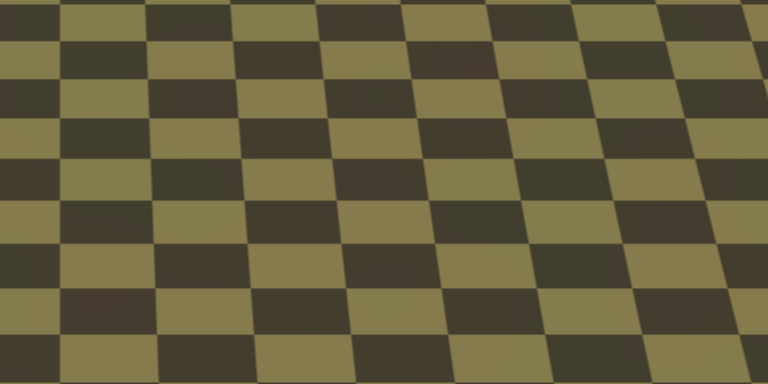
This pattern is drawn by a Shadertoy shader. Its source:

```glsl
// Olive and dark brown checkered floor, tilted gently away from the viewer.

#define LIGHT_COLOR vec3(0.524, 0.484, 0.302)
#define DARK_COLOR vec3(0.262, 0.239, 0.180)
#define FIXED_X 0.1563      // column edge that stays upright
#define NEAR_WIDTH 0.2573   // tile width at the bottom edge
#define FAR_WIDTH 0.2214    // tile width at the top edge
#define ROW_DEPTH 0.06884   // depth covered by one row
#define ROW_START 3.8886    // depth of the first row edge
#define EDGE_SOFTNESS vec2(0.0070, 0.0050)
#define TINT_SCALE 4.0
#define TINT_AMOUNT 0.012

float hash(vec2 p) {
    vec3 q = fract(vec3(p.xyx) * 0.1031);
    q += dot(q, q.yzx + 33.33);
    return fract((q.x + q.y) * q.z);
}

float valueNoise(vec2 p) {
    vec2 cell = floor(p);
    vec2 f = fract(p);
    f = f * f * (3.0 - 2.0 * f);
    float low = mix(hash(cell), hash(cell + vec2(1.0, 0.0)), f.x);
    float high = mix(hash(cell + vec2(0.0, 1.0)), hash(cell + vec2(1.0)), f.x);
    return mix(low, high, f.y);
}

// Alternates between +1 and -1 per tile, with a ramp of the given width at each edge.
vec2 softSquareWave(vec2 tile, vec2 width) {
    vec2 edgeDistance = 0.5 - abs(fract(tile) - 0.5);
    vec2 side = 1.0 - 2.0 * mod(floor(tile), 2.0);
    return side * clamp(2.0 * edgeDistance / width, 0.0, 1.0);
}

void mainImage(out vec4 fragColor, in vec2 fragCoord) {
    vec2 p = fragCoord / iResolution.y;

    // Perspective: tile width is linear in height, depth is its reciprocal
    float tileWidth = mix(NEAR_WIDTH, FAR_WIDTH, p.y);
    vec2 tile = vec2((p.x - FIXED_X) / tileWidth,
                     (1.0 / tileWidth - ROW_START) / ROW_DEPTH);

    // Edge softness converted from canvas units to tile units
    float rowRate = (NEAR_WIDTH - FAR_WIDTH) / (tileWidth * tileWidth * ROW_DEPTH);
    vec2 softness = max(EDGE_SOFTNESS, vec2(1.0 / iResolution.y));
    vec2 wave = softSquareWave(tile, softness * vec2(1.0 / tileWidth, rowRate));
    float lightness = 0.5 + 0.5 * wave.x * wave.y;

    // Slow drift between warm and green, stronger on the dark tiles
    float drift = valueNoise(p * TINT_SCALE + 7.0) - 0.5;
    vec3 tint = vec3(1.0, -0.6, 0.4) * drift * TINT_AMOUNT * mix(1.6, 0.5, lightness);

    fragColor = vec4(mix(DARK_COLOR, LIGHT_COLOR, lightness) + tint, 1.0);
}
```
